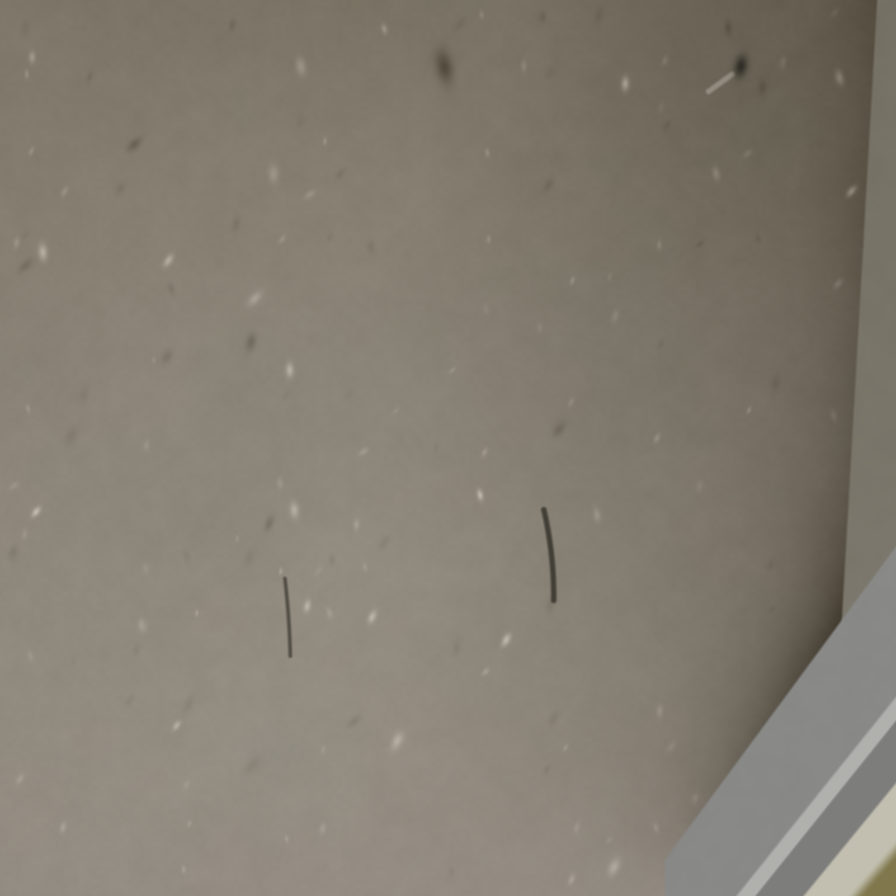
This texture is drawn by a Shadertoy shader. Its source:

```glsl
const float SOFT = 0.0022;

float hash(vec2 p) {
    return fract(sin(dot(p, vec2(127.1, 311.7))) * 43758.5453);
}

float noise(vec2 p) {
    vec2 i = floor(p), f = fract(p);
    f = f * f * (3.0 - 2.0 * f);
    return mix(mix(hash(i), hash(i + vec2(1, 0)), f.x),
               mix(hash(i + vec2(0, 1)), hash(i + vec2(1, 1)), f.x), f.y);
}

float fbm(vec2 p) {
    float sum = 0.0, amp = 0.5;
    for (int i = 0; i < 4; i++) {
        sum += amp * (noise(p) - 0.5);
        p = p * 2.03 + 17.3;
        amp *= 0.55;
    }
    return sum;
}

// Signed distance to the line a-b, positive on its right
float rightOf(vec2 p, vec2 a, vec2 b) {
    vec2 d = normalize(b - a);
    return dot(p - a, vec2(d.y, -d.x));
}

float cover(float d) {
    return smoothstep(-SOFT, SOFT, d);
}

float stroke(vec2 p, vec2 a, vec2 b, float halfWidth, float bend) {
    vec2 ab = b - a;
    float t = clamp(dot(p - a, ab) / dot(ab, ab), 0.0, 1.0);
    vec2 normal = normalize(vec2(-ab.y, ab.x));
    float d = length(p - a - ab * t - normal * bend * 4.0 * t * (1.0 - t));
    return 1.0 - smoothstep(halfWidth - SOFT, halfWidth + SOFT, d);
}

float blob(vec2 p, vec2 center, vec2 radius, float angle) {
    float c = cos(angle), s = sin(angle);
    vec2 q = mat2(c, -s, s, c) * (p - center) / radius;
    return exp(-dot(q, q));
}

// One random oval per grid cell, kept with the given chance
float specks(vec2 p, float cells, float chance, float radius, float seed) {
    vec2 id = floor(p * cells);
    vec2 key = id + seed;
    float keep = step(hash(key), chance);
    vec2 jitter = vec2(hash(key + 3.1), hash(key + 7.7));
    vec2 center = (id + 0.25 + 0.5 * jitter) / cells;
    float size = radius * mix(0.6, 1.1, hash(key + 11.9));
    float angle = mix(-0.9, 0.3, hash(key + 5.3));
    float strength = mix(0.35, 1.0, hash(key + 19.4));
    return keep * strength * blob(p, center, size * vec2(0.65, 1.2), angle);
}

vec3 floorColor(vec2 p, float wall, float frame) {
    float light = 0.582 - 0.03 * p.y - 0.065 * p.y * p.y;
    light -= 0.085 * smoothstep(0.4, 0.95, p.x) * smoothstep(-0.1, 0.4, p.y);
    light += 0.03 * fbm(p * 5.0) + 0.022 * fbm(p * 45.0);
    light += 0.008 * (noise(p * 190.0) - 0.5);

    // Contact shadows
    light -= 0.08 * exp(min(wall, 0.0) / 0.05);
    light -= 0.16 * exp(min(frame, 0.0) / 0.05) * smoothstep(-0.05, 0.25, p.y);

    vec3 color = light - vec3(0.0, 0.027, mix(0.066, 0.083, p.y));
    color += vec3(0.012, -0.004, -0.004) * fbm(p * 7.0 + 40.0);

    // Grit and stains
    color += 0.20 * specks(p, 8.0, 0.32, 0.0075, 2.0);
    color += 0.09 * specks(p, 21.0, 0.16, 0.005, 31.0);
    color -= 0.10 * specks(p, 9.0, 0.16, 0.010, 57.0);
    color -= 0.05 * specks(p, 17.0, 0.10, 0.007, 83.0);
    color -= 0.16 * blob(p, vec2(0.496, 0.925), vec2(0.009, 0.018), 0.2);

    // Dark splinters and a small nail
    vec3 ink = vec3(0.23, 0.22, 0.19);
    color = mix(color, ink, 0.9 * stroke(p, vec2(0.607, 0.431), vec2(0.618, 0.330), 0.003, 0.003));
    color = mix(color, ink, 0.75 * stroke(p, vec2(0.318, 0.354), vec2(0.324, 0.268), 0.002, 0.001));
    color = mix(color, vec3(0.62, 0.60, 0.55), 0.75 * stroke(p, vec2(0.791, 0.898), vec2(0.817, 0.917), 0.003, 0.0));
    color = mix(color, ink * 0.7, 0.9 * blob(p, vec2(0.827, 0.926), vec2(0.007, 0.012), -0.2));
    return color;
}

vec3 frameColor(vec2 p) {
    vec3 color = vec3(0.535, 0.535, 0.53) + 0.015 * fbm(p * 60.0);
    float strip = rightOf(p, vec2(0.822, 0.0), vec2(1.0, 0.222));
    float sill = rightOf(p, vec2(0.897, 0.0), vec2(1.0, 0.126));
    float corner = rightOf(p, vec2(0.955, 0.0), vec2(1.0, 0.052));
    color = mix(color, vec3(0.69, 0.69, 0.68), cover(strip) * cover(0.017 - strip));
    color = mix(color, vec3(0.49, 0.49, 0.485), cover(strip - 0.017));
    color = mix(color, vec3(0.76, 0.75, 0.69), cover(sill));
    return mix(color, vec3(0.50, 0.47, 0.30), smoothstep(-0.008, 0.008, corner));
}

void mainImage(out vec4 fragColor, in vec2 fragCoord) {
    vec2 p = fragCoord / iResolution.xy;
    float wall = rightOf(p, vec2(0.940, 0.316), vec2(0.979, 1.0));
    float frame = min(rightOf(p, vec2(0.742, 0.040), vec2(1.0, 0.390)), p.x - 0.742);

    vec3 wallColor = mix(vec3(0.50, 0.48, 0.44), vec3(0.455, 0.44, 0.39), p.y);
    wallColor += 0.02 * fbm(p * 40.0);

    vec3 color = floorColor(p, wall, frame);
    color = mix(color, wallColor, cover(wall));
    color = mix(color, frameColor(p), cover(frame));
    fragColor = vec4(color, 1.0);
}
```
